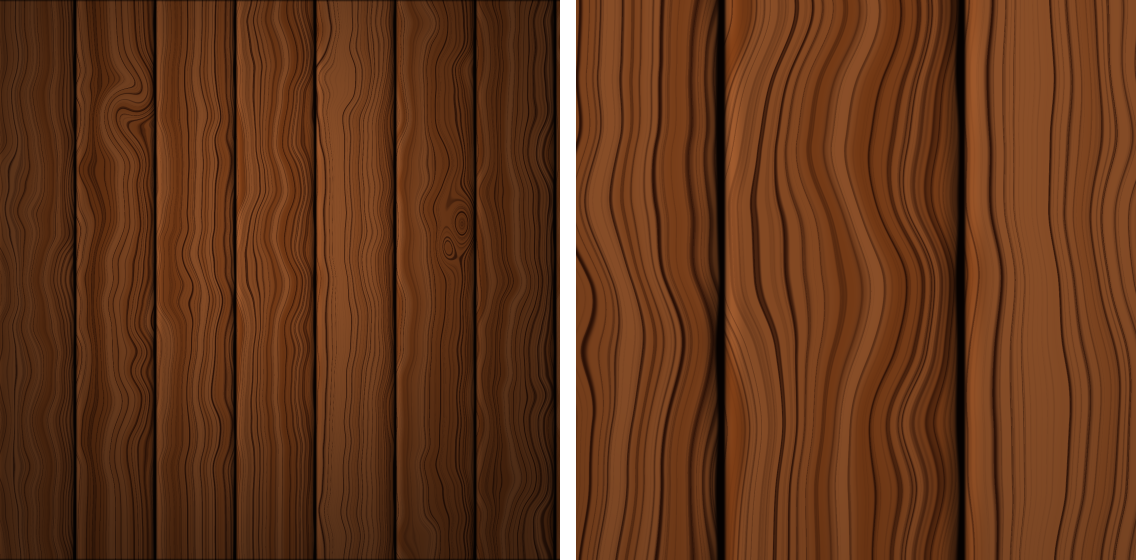
Left, the full canvas; right, a detail of the centre.
Give the GLSL for this texture, as a Shadertoy shader.

```glsl
// Dark varnished wood: seven upright planks with black seams and a soft vignette.
// Each plank bends its across-coordinate with noise, then slices it into
// uneven grain bands; a swirl and two ringed eyes form the knots.

const float PLANKS = 7.0;
const float PLANK_SHIFT = 0.0082;
const vec3 SEAM_COLOR  = vec3(0.025, 0.008, 0.004);
const vec3 GROOVE_COLOR = vec3(0.12, 0.035, 0.008);
const vec3 RED_WOOD    = vec3(0.41, 0.20, 0.07);
const vec3 PALE_WOOD   = vec3(0.50, 0.285, 0.145);

float hash(vec2 p) {
    return fract(sin(dot(p, vec2(12.9898, 78.233))) * 43758.5453);
}

float noise(vec2 p) {
    vec2 i = floor(p), f = fract(p);
    f = f * f * (3.0 - 2.0 * f);
    return mix(mix(hash(i), hash(i + vec2(1, 0)), f.x),
               mix(hash(i + vec2(0, 1)), hash(i + vec2(1, 1)), f.x), f.y);
}

// Sideways bend of the grain; calm at the ends of some planks
float sway(float u, float y, float id) {
    float strength = mix(0.55, 1.0, smoothstep(0.25, 0.6, noise(vec2(id * 7.3, y * 3.5))));
    if (id < 2.5) strength *= 1.0 - 0.85 * smoothstep(0.84, 0.96, y);
    if (id > 0.5 && id < 3.5) strength *= mix(0.1, 1.0, smoothstep(0.08, 0.24, y));
    float broad = noise(vec2(u * 1.7 + id * 17.0, y * 12.0 + id * 3.7)) - 0.5;
    float small = noise(vec2(u * 2.5 + id * 31.0, y * 24.0)) - 0.5;
    return strength * (0.27 * broad + 0.11 * small);
}

// Turns the grain around a centre, fading with distance
vec2 swirl(vec2 p, vec2 center, float turn, float tightness) {
    vec2 d = p - center;
    float a = turn * exp(-dot(d, d) * tightness);
    return center + mat2(cos(a), sin(a), -sin(a), cos(a)) * d;
}

// Raises the grain coordinate locally, which closes its lines into rings
float eye(vec2 p, vec2 center, vec2 radius) {
    vec2 d = (p - center) / radius;
    return exp(-dot(d, d));
}

// Uneven bands, each with a sharp dark groove and a slow fade
float bands(float g, float count, float seed) {
    float q = g * count + 1.8 * noise(vec2(g * count * 0.45, seed));
    float f = fract(q);
    float depth = mix(0.35, 1.0, hash(vec2(floor(q), seed)));
    float groove = 1.0 - smoothstep(0.08, 0.50, f) + smoothstep(0.78, 1.0, f);
    return 1.0 - depth * (0.85 * groove + 0.15 * f);
}

vec3 plankColor(float u, float y, float id) {
    // Local position in plank widths
    vec2 p = vec2(u, y * PLANKS);
    float knots = 0.0;
    if (id == 1.0) p = swirl(p, vec2(0.70, 0.815 * PLANKS), 2.1, 8.0);
    if (id == 5.0) {
        knots = 0.30 * eye(p, vec2(0.64, 0.56 * PLANKS), vec2(0.13, 0.24))
              - 0.36 * eye(p, vec2(0.86, 0.606 * PLANKS), vec2(0.17, 0.32));
    }
    float g = p.x + sway(p.x, p.y / PLANKS, id) + knots;

    // Three sizes of grain over narrow tone streaks
    float seed = id * 5.0 + 2.0;
    float coarse = bands(g, 15.0, seed);
    float fine = bands(g, 27.0, seed + 1.3);
    float hair = bands(g, 46.0, seed + 3.9);
    float streak = noise(vec2(g * 11.0, seed + 2.6));
    float edgeTone = 1.0 - 0.22 * smoothstep(0.6, 1.0, u);
    float grain = (0.42 * coarse + 0.36 * fine + 0.22 * hair) * edgeTone;
    vec3 wood = mix(RED_WOOD, PALE_WOOD, smoothstep(0.1, 0.8, streak) * edgeTone);
    vec3 color = mix(GROOVE_COLOR, wood, smoothstep(0.14, 0.78, grain));

    // Lit left edge, shaded right edge, slightly ragged black seam
    color *= 1.0 + 0.18 * smoothstep(0.02, 0.04, u) * (1.0 - smoothstep(0.04, 0.10, u));
    color *= 1.0 - 0.45 * smoothstep(0.90, 1.0, u);
    float ragged = 0.016 * (noise(vec2(y * 24.0, id * 9.0)) - 0.5);
    float gap = min(u + 0.008, 1.0 - u + ragged);
    return mix(SEAM_COLOR, color, smoothstep(0.012, 0.030, gap));
}

vec3 planks(vec2 uv) {
    float x = (uv.x + PLANK_SHIFT) * PLANKS;
    vec3 color = plankColor(fract(x), uv.y, floor(x));

    // Vignette and thin dark plank ends
    vec2 d = (uv - vec2(0.49, 0.61)) * vec2(1.15, 1.0);
    color *= mix(1.08, 0.56, smoothstep(0.08, 0.80, length(d)));
    float end = min(uv.y, 1.0 - uv.y);
    return color * mix(0.45, 1.0, smoothstep(0.0, 0.004, end));
}

void mainImage(out vec4 fragColor, in vec2 fragCoord) {
    // Average a 3 by 3 grid of samples to smooth the fine grain
    vec3 sum = vec3(0.0);
    for (int i = 0; i < 9; i++) {
        vec2 offset = (vec2(float(i % 3), float(i / 3)) - 1.0) / 3.0;
        sum += planks((fragCoord + offset) / iResolution.xy);
    }
    fragColor = vec4(sum / 9.0, 1.0);
}
```
